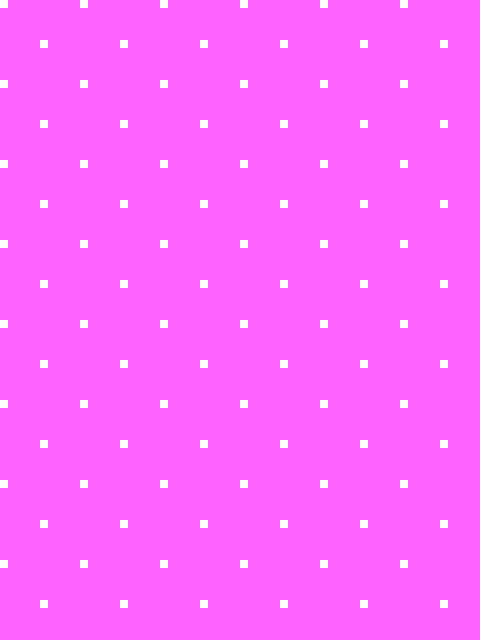
Give the GLSL for this pattern, as a WebGL 2 fragment shader.

```glsl
#version 300 es
precision highp float;
// Draws small white squares in a staggered 6 by 8 grid on flat bright pink.

uniform vec2 u_resolution;
out vec4 outColor;

// Coverage of a square in the top left corner of each unit cell.
float cornerSquare(vec2 cell, vec2 pixel) {
    // Wrap around the square's centre so its soft edge crosses cell borders.
    vec2 offset = fract(cell - 0.05 + 0.5) - 0.5;
    vec2 coverage = clamp((0.05 - abs(offset)) / pixel + 0.5, 0.0, 1.0);
    return coverage.x * coverage.y;
}

void main() {
    vec2 repeats = vec2(6.0, 8.0);
    vec2 uv = gl_FragCoord.xy / u_resolution;
    vec2 cell = vec2(uv.x, 1.0 - uv.y) * repeats; // rows count from the top
    vec2 pixel = repeats / u_resolution;

    // Two grids, the second shifted by half a cell both ways.
    float squares = max(cornerSquare(cell, pixel), cornerSquare(cell - 0.5, pixel));

    vec3 pink = vec3(1.0, 0.39, 1.0);
    vec3 white = vec3(0.99, 1.0, 0.99);
    outColor = vec4(mix(pink, white, squares), 1.0);
}
```
